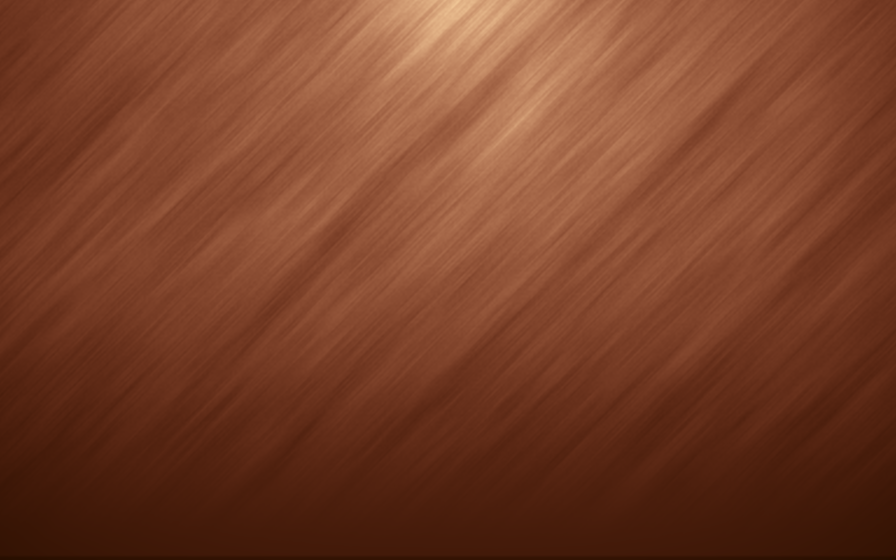
A WebGL 1 fragment shader for this texture:

```glsl
precision highp float;
// Brushed reddish-brown wood with diagonal grain, lit from above.

uniform vec2 u_resolution;

float hash(vec2 p) {
    vec3 q = fract(p.xyx * vec3(0.1031, 0.1030, 0.0973));
    q += dot(q, q.yzx + 33.33);
    return fract((q.x + q.y) * q.z);
}

float noise(vec2 p) {
    vec2 cell = floor(p);
    vec2 f = fract(p);
    f = f * f * (3.0 - 2.0 * f);
    return mix(mix(hash(cell), hash(cell + vec2(1.0, 0.0)), f.x),
               mix(hash(cell + vec2(0.0, 1.0)), hash(cell + vec2(1.0, 1.0)), f.x), f.y);
}

// Layers of noise stretched along the grain, from broad boards to thin fibres.
float grain(vec2 g) {
    float sum = 0.0;
    vec2 scale = vec2(1.7, 11.0);
    float weight = 0.11;
    for (int i = 0; i < 5; i++) {
        sum += weight * (noise(g * scale + float(i) * vec2(17.3, 41.7)) - 0.5);
        scale *= vec2(1.65, 2.05);
        weight *= 0.94;
    }
    return sum;
}

// Soft streak: centre and half size are given along and across the grain.
float streak(vec2 g, vec2 centre, vec2 size) {
    vec2 d = (g - centre) / size;
    return exp(-d.x * d.x * d.x * d.x - d.y * d.y);
}

float glow(vec2 p, vec2 centre, vec2 size) {
    vec2 d = (p - centre) / size;
    return exp(-dot(d, d));
}

// Brown ramp driven by its red channel.
vec3 woodColor(float red) {
    float green = 0.02 + red * (0.12 + 0.73 * red);
    return vec3(red, green, 0.82 * green - 0.048);
}

void main() {
    vec2 p = gl_FragCoord.xy / u_resolution.y;
    float middle = 0.5 * u_resolution.x / u_resolution.y;
    p.x += 0.8 - middle;
    vec2 g = vec2(p.x + p.y, p.x - p.y);

    // Vertical falloff, wide light and side vignette
    float tone = 0.24 + 0.30 * smoothstep(-0.1, 0.65, p.y);
    tone += 0.13 * glow(p, vec2(0.88, 0.90), vec2(0.55, 0.50));
    tone *= 1.0 - 0.22 * pow(abs(p.x - 0.8) / 0.8, 3.0);

    // Long dark and light boards
    float boards = 0.0;
    boards -= 0.12 * streak(g, vec2(1.04, 0.03), vec2(0.24, 0.025));
    boards -= 0.07 * streak(g, vec2(1.55, 0.02), vec2(0.30, 0.030));
    boards -= 0.13 * streak(g, vec2(1.60, 0.49), vec2(0.75, 0.026));
    boards -= 0.12 * streak(g, vec2(1.75, 0.93), vec2(0.50, 0.045));
    boards -= 0.09 * streak(g, vec2(0.94, -0.60), vec2(0.35, 0.050));
    boards -= 0.08 * streak(g, vec2(0.52, 0.31), vec2(0.30, 0.025));
    boards += 0.09 * streak(g, vec2(1.82, 0.14), vec2(0.25, 0.020));
    boards += 0.06 * streak(g, vec2(2.00, 0.36), vec2(0.45, 0.060));
    boards += 0.07 * streak(g, vec2(1.65, 1.12), vec2(0.30, 0.050));

    // Fibres and pores fade into the smooth lower edge
    float fibres = grain(g);
    float pores = noise(p * 240.0) - 0.5;
    float visible = smoothstep(0.0, 0.26, p.y);
    tone *= 1.0 + visible * (boards + 0.85 * fibres + 0.035 * pores);

    // Warm highlight at the top
    tone += 0.20 * glow(p, vec2(0.84, 1.02), vec2(0.17, 0.19)) * (1.0 + fibres);

    // Thin shadow along the bottom
    tone *= mix(0.78, 1.0, smoothstep(0.003, 0.010, p.y));

    gl_FragColor = vec4(clamp(woodColor(tone), 0.0, 1.0), 1.0);
}
```
